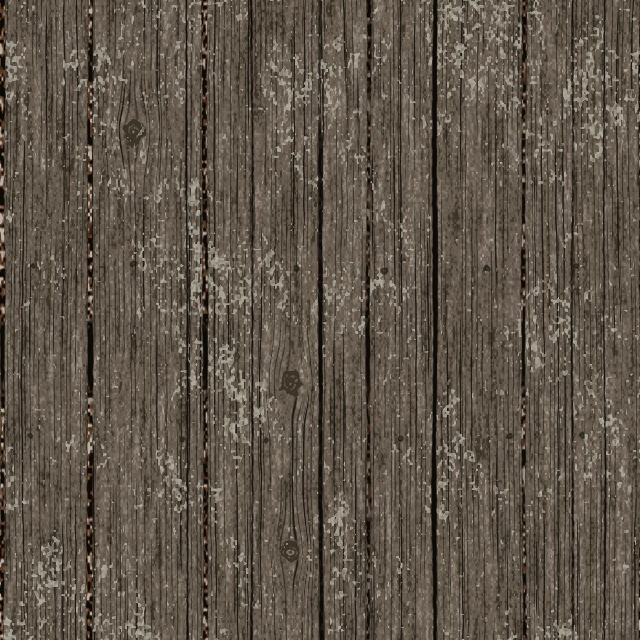
Give the GLSL for this texture, as a Shadertoy shader.

```glsl
// Weathered grey-brown deck boards with open seams, knots, nails and pale lichen flecks.

const vec3 GAP_COLOR    = vec3(0.05, 0.035, 0.02);
const vec3 DARK_WOOD    = vec3(0.24, 0.205, 0.16);
const vec3 MID_WOOD     = vec3(0.405, 0.36, 0.31);
const vec3 LIGHT_WOOD   = vec3(0.56, 0.52, 0.465);
const vec3 LICHEN_COLOR = vec3(0.72, 0.70, 0.65);
const vec3 RUST_COLOR   = vec3(0.36, 0.23, 0.15);
const float FIBRE_CONTRAST   = 0.36;
const float SPECKLE_CONTRAST = 0.34;
const float LICHEN_AMOUNT    = 0.27;
const float NAIL_RADIUS      = 0.0045;
const float NAILS_PER_ROW    = 6.0;
const vec2  NAIL_ROWS        = vec2(0.316, 0.583);

// Seven board seams, then four hairline splits: x, half width, debris, top of the wide part.
const int SEAM_COUNT = 11;
const int BOARD_SEAMS = 7;
const vec4 SEAMS[SEAM_COUNT] = vec4[](
    vec4(0.003, 0.0050, 1.0, 1.1), vec4(0.141, 0.0050, 1.0, 1.1),
    vec4(0.321, 0.0046, 0.9, 1.1), vec4(0.501, 0.0036, 0.1, 0.8),
    vec4(0.576, 0.0034, 0.6, 1.1), vec4(0.679, 0.0038, 0.0, 1.1),
    vec4(0.819, 0.0038, 0.8, 1.1), vec4(0.394, 0.0016, 0.3, 1.1),
    vec4(0.894, 0.0018, 0.4, 1.1), vec4(0.292, 0.0015, 0.0, 1.1),
    vec4(0.945, 0.0012, 0.0, 1.1));

// Knots: centre and radius.
const int KNOT_COUNT = 3;
const vec3 KNOTS[KNOT_COUNT] = vec3[](
    vec3(0.208, 0.794, 0.020), vec3(0.454, 0.400, 0.020), vec3(0.454, 0.138, 0.017));

float hash(vec2 p) {
    vec3 q = fract(p.xyx * 0.1031);
    q += dot(q, q.yzx + 33.33);
    return fract((q.x + q.y) * q.z);
}

float noise(vec2 p) {
    vec2 i = floor(p), f = fract(p);
    f = f * f * (3.0 - 2.0 * f);
    return mix(mix(hash(i), hash(i + vec2(1, 0)), f.x),
               mix(hash(i + vec2(0, 1)), hash(i + vec2(1, 1)), f.x), f.y);
}

float fbm(vec2 p) {
    return 0.5 * noise(p) + 0.3 * noise(p * 2.1 + 17.0) + 0.2 * noise(p * 4.3 + 41.0);
}

// 1 inside a band or disc of the given radius, softened at its edge.
float inside(float dist, float radius, float soft) {
    return 1.0 - smoothstep(radius - soft, radius + soft, dist);
}

// Thin broken lines along y, one jittered line per column.
float splits(vec2 g, float columns, float lengthRate, float halfWidth, float sparsity) {
    float column = floor(g.x * columns);
    float x = (column + 0.25 + 0.5 * hash(vec2(column, columns))) / columns;
    float present = noise(vec2(column * 7.0, g.y * lengthRate));
    float width = halfWidth * smoothstep(sparsity, sparsity + 0.3, present);
    return inside(abs(g.x - x), width, 0.0009) * smoothstep(sparsity, sparsity + 0.1, present);
}

vec3 woodColor(vec2 p, float board) {
    // Grain lines drift slowly and part around each knot.
    float u = p.x + 0.008 * (noise(p * vec2(7.0, 2.5) + board * 9.0) - 0.5)
                  + 0.0015 * (noise(p * vec2(30.0, 35.0)) - 0.5);
    float knotMask = 0.0, knotShade = 0.0;
    for (int i = 0; i < KNOT_COUNT; i++) {
        vec2 d = p - KNOTS[i].xy;
        vec2 e = d / (KNOTS[i].z * vec2(1.5, 2.6));
        u -= 0.8 * d.x * exp(-dot(e, e));
        float r = length(d * vec2(1.0, 0.85)) / KNOTS[i].z + 0.5 * (noise(p * 110.0) - 0.5);
        float m = 1.0 - smoothstep(0.6, 1.1, r);
        knotMask = max(knotMask, m);
        knotShade += m * (0.15 * sin(r * 16.0) - 0.32 * exp(-9.0 * (r - 0.6) * (r - 0.6)));
    }
    vec2 g = vec2(u, p.y) + board * vec2(3.7, 1.3);

    // Layered fibres, from broad stain to fine speckle.
    float fibres = 0.35 * noise(g * vec2(120, 7)) + 0.65 * noise(g * vec2(250, 22)) - 0.5;
    float speckle = 0.6 * noise(p * vec2(310, 170)) + 0.4 * hash(floor(p * vec2(400, 260))) - 0.5;
    float stain = 0.09 * (fbm(p * vec2(9, 5)) - 0.5) + 0.03 * (hash(vec2(board, 4)) - 0.5);
    float tone = mix(FIBRE_CONTRAST * fibres, knotShade, knotMask) + SPECKLE_CONTRAST * speckle + stain;
    vec3 color = mix(MID_WOOD, LIGHT_WOOD, smoothstep(0.0, 0.24, tone));
    color = mix(color, DARK_WOOD, smoothstep(0.0, 0.22, -tone));

    // Drying cracks: many faint fibres, fewer bold ones.
    float faint = splits(g, 125.0, 9.0, 0.0009, 0.30);
    float bold = splits(g + 5.0, 58.0, 5.0, 0.0011, 0.52);
    return mix(color, GAP_COLOR, max(0.48 * faint, 0.8 * bold) * (1.0 - knotMask));
}

void mainImage(out vec4 fragColor, in vec2 fragCoord) {
    vec2 p = fragCoord / iResolution.xy;
    float px = 1.0 / iResolution.y;

    // Seams: nearest gap, its debris, and the board under this point.
    float gap = 0.0, debris = 0.0, shadow = 0.0, board = 0.0;
    for (int i = 0; i < SEAM_COUNT; i++) {
        vec4 s = SEAMS[i];
        float id = float(i) * 13.0;
        float x = s.x + 0.003 * (noise(vec2(p.y * 4.0, id)) - 0.5)
                      + 0.0012 * (noise(vec2(p.y * 110.0, id)) - 0.5);
        float d = abs(fract(p.x - x + 0.5) - 0.5);
        float width = s.y * mix(0.6, 1.1, noise(vec2(p.y * 9.0, id + 5.0)));
        width *= mix(1.0, 0.3, smoothstep(s.w - 0.02, s.w + 0.02, p.y));
        float m = inside(d, width, px);
        float clear = smoothstep(0.36, 0.42, p.y) * (1.0 - smoothstep(0.48, 0.51, p.y));
        gap = max(gap, m);
        debris = max(debris, m * s.z * (1.0 - clear));
        shadow = max(shadow, exp(-d / (s.y * 0.7)));
        if (i < BOARD_SEAMS) board += step(x, p.x);
    }
    vec3 color = woodColor(p, board) * (1.0 - 0.25 * shadow);

    // Lichen and worn paint: fine flecks gathered in patches.
    float patches = smoothstep(0.40, 0.78, fbm(p * vec2(13, 9) + 7.0));
    float fleck = 0.65 * noise(p * vec2(290, 200) + 31.0) + 0.35 * noise(p * vec2(130, 70));
    float lichen = smoothstep(0.0, 0.10, fleck - 0.77 + LICHEN_AMOUNT * patches);
    color = mix(color, LICHEN_COLOR, lichen * (0.35 + 0.6 * noise(p * 260.0)));

    // Two rows of sunken nails with ragged rims.
    for (int i = 0; i < 2 * int(NAILS_PER_ROW); i++) {
        float k = float(i), row = floor(k / NAILS_PER_ROW);
        float column = mod(k, NAILS_PER_ROW) + 0.2 + 0.6 * hash(vec2(k, 8));
        float y = mix(NAIL_ROWS.x, NAIL_ROWS.y, row) + 0.014 * (hash(vec2(k, 3)) - 0.5);
        float d = length(p - vec2(column / NAILS_PER_ROW, y)) + 0.004 * (noise(p * 200.0) - 0.5);
        color = mix(color, GAP_COLOR, 0.7 * inside(d, NAIL_RADIUS, 0.002));
        color = mix(color, MID_WOOD, 0.4 * inside(d, NAIL_RADIUS * 0.4, 0.0015));
    }

    // Gaps, part filled with leaf crumbs and grit.
    float crumb = 0.7 * noise(p * vec2(260, 170) + 70.0) + 0.3 * noise(p * vec2(120, 50));
    vec3 litter = mix(GAP_COLOR, RUST_COLOR, smoothstep(0.38, 0.55, crumb));
    litter = mix(litter, LICHEN_COLOR, smoothstep(0.58, 0.78, crumb));
    color = mix(color, mix(GAP_COLOR, litter, debris), gap);
    fragColor = vec4(color, 1.0);
}
```
